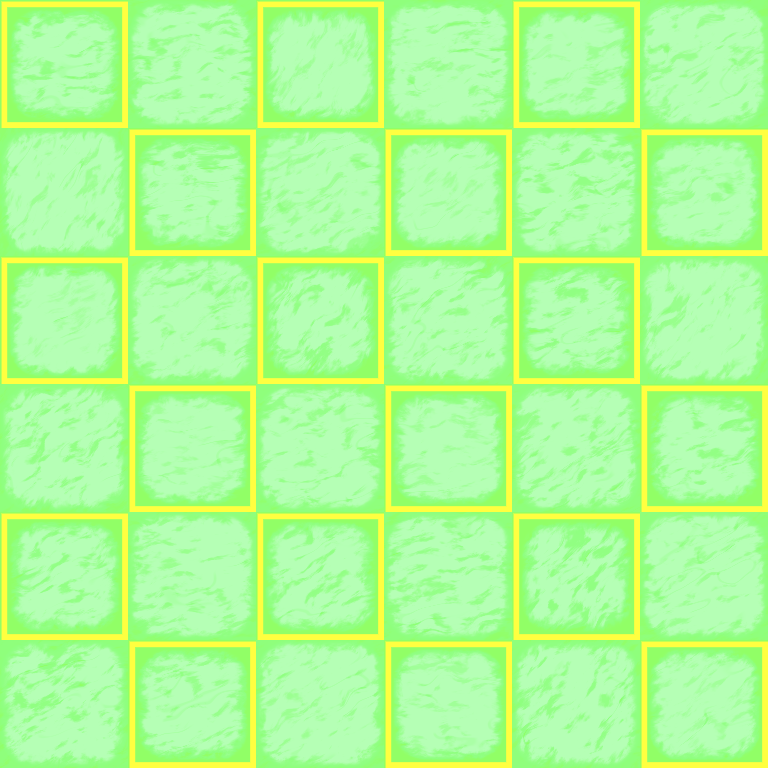
Reproduce this pattern procedurally as a Shadertoy shader.

```glsl
// Checkerboard of worn pale green tiles, every other one framed in yellow
#define TILES 6.0
#define SEAM 0.012
#define FRAME_WIDTH 0.045
#define FRAMED_REACH 0.135
#define PLAIN_REACH 0.095
#define RAGGED 0.17
#define FLECK_AMOUNT 0.60
#define SCRATCH_AMOUNT 0.30
#define PALE vec3(0.71, 1.0, 0.71)
#define SHADE vec3(0.56, 1.0, 0.50)
#define DEEP vec3(0.57, 1.0, 0.40)
#define YELLOW vec3(1.0, 1.0, 0.25)

float hash(vec2 p) {
    vec3 q = fract(vec3(p.xyx) * 0.1031);
    q += dot(q, q.yzx + 33.33);
    return fract((q.x + q.y) * q.z);
}

float noise(vec2 p) {
    vec2 i = floor(p), f = fract(p);
    f = f * f * (3.0 - 2.0 * f);
    return mix(mix(hash(i), hash(i + vec2(1, 0)), f.x),
               mix(hash(i + vec2(0, 1)), hash(i + vec2(1, 1)), f.x), f.y);
}

mat2 rotation(float angle) {
    float c = cos(angle), s = sin(angle);
    return mat2(c, s, -s, c);
}

float fbm(vec2 p) {
    float sum = 0.0, gain = 0.5;
    for (int i = 0; i < 4; i++) {
        sum += gain * noise(p);
        p = rotation(0.6) * p * 2.03 + 17.3;
        gain *= 0.52;
    }
    return sum;
}

// Depth inside a square with softened corners
float roundedDepth(vec2 p, float halfSize) {
    const float radius = 0.25;
    vec2 q = abs(p) - halfSize + radius;
    return radius - length(max(q, 0.0)) - min(max(q.x, q.y), 0.0);
}

// Thin broken lines along the contours of stretched noise
float scratches(vec2 p) {
    float ridge = abs(noise(p * vec2(2.5, 9.0)) - 0.5);
    float broken = smoothstep(0.52, 0.72, noise(p * 5.0 + 41.0));
    return (1.0 - smoothstep(0.01, 0.05, ridge)) * broken;
}

void mainImage(out vec4 fragColor, in vec2 fragCoord) {
    vec2 p = fragCoord / iResolution.y * TILES;
    float pixel = TILES / iResolution.y;
    vec2 cell = floor(p), local = fract(p) - 0.5;
    bool framed = mod(cell.x + cell.y, 2.0) > 0.5;

    // Each tile has its own wear and grain direction
    float wear = hash(cell + 3.7);
    float angle = 0.55 + 0.9 * (hash(cell + 19.1) - 0.5);
    vec2 grain = rotation(-angle) * local + 50.0 * vec2(wear, hash(cell + 8.3)) + 20.0;
    vec2 warp = vec2(noise(grain * 7.0), noise(grain * 7.0 + 31.0)) - 0.5;
    vec2 bent = grain + 0.07 * warp;

    // The frame sits against the right and lower sides
    float halfSize = 0.5 - 0.5 * SEAM;
    vec2 q = local - 0.5 * vec2(SEAM, -SEAM);
    float depth = halfSize - max(abs(q.x), abs(q.y));

    // Ragged shade creeping in from the edges
    float inset = framed ? FRAME_WIDTH : 0.0;
    float edgeDepth = framed ? roundedDepth(q, halfSize - inset) : roundedDepth(local, 0.5);
    float reach = (framed ? FRAMED_REACH : PLAIN_REACH) * mix(0.85, 1.15, wear);
    float rough = fbm(bent * vec2(14.0, 24.0)) - 0.47;
    float edge = 1.0 - smoothstep(0.0, reach, edgeDepth + RAGGED * rough * smoothstep(0.0, 0.08, edgeDepth));
    edge *= framed ? 1.0 : 0.85;

    // Brushed flecks and scratches over the face
    float patches = noise(grain * 3.5 + 9.0) - 0.5;
    float fleck = smoothstep(0.46, 0.76, fbm(bent * vec2(9.0, 23.0) + 5.0) + 0.14 * patches);
    float face = fleck * FLECK_AMOUNT * mix(0.65, 1.25, wear);
    face += SCRATCH_AMOUNT * scratches(bent);
    float tone = clamp(edge + face * (1.0 - edge), 0.0, 1.0);

    vec3 color = mix(PALE, SHADE, smoothstep(0.0, 0.85, tone));
    color = mix(color, DEEP, smoothstep(0.8, 1.0, tone));

    // Yellow frame
    float line = abs(depth - 0.5 * FRAME_WIDTH) - 0.5 * FRAME_WIDTH;
    float frame = framed ? 1.0 - smoothstep(-0.5 * pixel, 0.5 * pixel, line) : 0.0;
    fragColor = vec4(mix(color, YELLOW, frame), 1.0);
}
```
